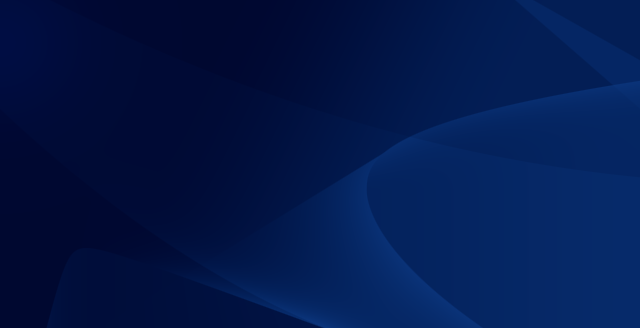
Give the GLSL for this background, as a Shadertoy shader.

```glsl
#define DEEP_NAVY vec3(0.0, 0.03, 0.19)
#define ROYAL_BLUE vec3(0.045, 0.21, 0.49)
#define CORNER_TINT vec3(0.0, 0.012, 0.055)
#define AMBIENT 0.48
#define BAND_LIFT 0.06
#define BEAM_LIFT 0.19
#define FOLD_GLOW 0.40
#define RIM_GLOW 0.24
#define HOOK_GLOW 0.42
#define LEAF_TIP vec2(0.573, 0.418)

// Antialiased coverage of the region where field > 0
float cover(float field) {
    return clamp(field / max(fwidth(field), 1e-5) + 0.5, 0.0, 1.0);
}

// Smooth minimum with a hyperbolic corner
float softMin(float a, float b, float k) {
    return 0.5 * (a + b - sqrt((a - b) * (a - b) + k * k));
}

// Height of the long ridge sweeping down to the right
float upperSweep(float x) {
    return 1.0 - 0.832 * (x - 0.078) + 0.431 * (x - 0.078) * (x - 0.43);
}

// Height of the lower ridge on the left
float lowerSweep(float x) {
    return 0.668 - 1.569 * x + 1.025 * x * (x - 0.26);
}

// Height of the hooked sheet at the bottom left
float hookTop(float x) {
    return softMin(8.0 * (x - 0.070), 0.72 * (0.508 - x), 0.165);
}

// Approximate distance into the leaf, negative outside
float leafDistance(vec2 p) {
    float t = p.y - LEAF_TIP.y;
    float power = t > 0.0 ? 2.6 : 1.7;
    float scale = t > 0.0 ? 7.3 : 0.8;
    float h = max(abs(t), 1e-4);
    float edge = scale * pow(h, power);
    float slope = power * edge / h;
    return (p.x - LEAF_TIP.x - edge) / sqrt(1.0 + slope * slope);
}

void mainImage(out vec4 fragColor, in vec2 fragCoord) {
    vec2 p = fragCoord / iResolution.xy;

    // Ambient light and the two broad sweeps
    float light = AMBIENT * smoothstep(0.3, 0.8, p.x + 0.25 * (0.7 - p.y));
    float belowUpper = cover(upperSweep(p.x) - p.y);
    float lowerGap = p.y - lowerSweep(p.x);
    float aboveLower = cover(lowerGap);
    light += BAND_LIFT * belowUpper * aboveLower;
    light += 0.12 * aboveLower * exp(-max(lowerGap, 0.0) / 0.06)
           * smoothstep(0.1, 0.45, p.x) * (1.0 - smoothstep(0.48, 0.65, p.x));

    // Beam across the upper right corner
    float beam = cover(p.y - 1.0 + 1.70 * (p.x - 0.805))
               * cover(1.0 - 1.10 * (p.x - 0.833) - p.y);
    light += BEAM_LIFT * beam;

    // Hooked sheet with a bright strip above it
    float hookGap = hookTop(p.x) - p.y;
    float strip = smoothstep(0.12, 0.45, p.x) * (1.0 - smoothstep(0.48, 0.68, p.x));
    light += HOOK_GLOW * strip * exp(-max(-hookGap, 0.0) / 0.05);
    float hookLight = 0.06 + 0.35 * p.x
                    + 0.15 * exp(-max(p.x - 0.075, 0.0) / 0.03);
    light = mix(light, hookLight, cover(hookGap));

    // Lit fold left of the leaf, cut by a diagonal crease
    float leaf = leafDistance(p);
    float rise = p.y - LEAF_TIP.y;
    float crease = cover(0.533 + 1.2 * (p.x - 0.599) - p.y)
                 * (1.0 - smoothstep(0.10, 0.14, rise));
    light += FOLD_GLOW * crease * exp(min(leaf, 0.0) / 0.09);

    // Leaf with a bright upper rim
    float leafLight = 0.58 + 0.17 * smoothstep(0.55, 1.0, p.x)
                    - 0.10 * (1.0 - belowUpper) + 0.06 * beam;
    leafLight += RIM_GLOW * exp(-max(leaf, 0.0) / 0.05) * smoothstep(0.0, 0.15, rise);
    light = mix(light, leafLight, cover(leaf));

    // Colour ramp and a faint corner haze
    light = clamp(light, 0.0, 1.0);
    vec3 color = mix(DEEP_NAVY, ROYAL_BLUE, vec3(light * light, light, light));
    vec2 corner = (p - vec2(0.0, 0.87)) / vec2(0.12, 0.22);
    color += CORNER_TINT * exp(-dot(corner, corner));
    fragColor = vec4(color, 1.0);
}
```
